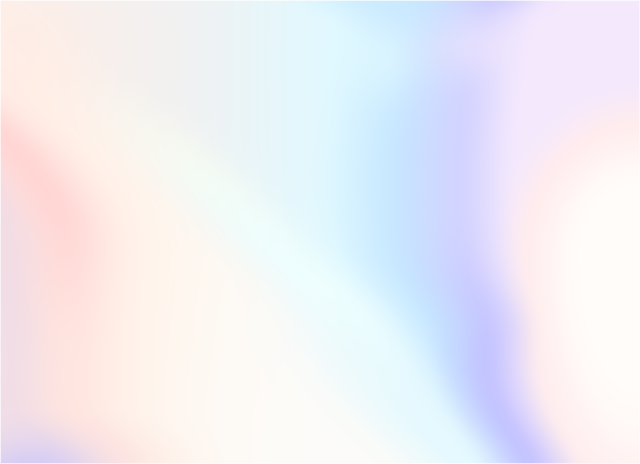
Reproduce this background procedurally as a Shadertoy shader.

```glsl
// Pastel holographic foil: a blue-violet fold, a diagonal mint sheen and a
// rosy left shore. Each fold is a curve x = f(y); colours are blended by the
// horizontal distance to it, and soft elliptical glows tint the corners.

// Warm side
const vec3 CREAM    = vec3(1.00, 0.965, 0.930);
const vec3 MILK     = vec3(0.990, 0.985, 0.975);
const vec3 PEACH    = vec3(1.00, 0.925, 0.895);
const vec3 PINK     = vec3(1.00, 0.825, 0.820);
const vec3 MAUVE    = vec3(0.945, 0.870, 0.905);
// Cool side
const vec3 SILVER   = vec3(0.943, 0.945, 0.947);
const vec3 ICE      = vec3(0.880, 0.975, 1.00);
const vec3 SKY      = vec3(0.775, 0.905, 1.00);
const vec3 LIME     = vec3(0.970, 0.990, 0.940);
const vec3 MINT     = vec3(0.935, 1.00, 0.995);
// Fold and right side
const vec3 VIOLET   = vec3(0.825, 0.825, 1.00);
const vec3 IRIS     = vec3(0.760, 0.755, 1.00);
const vec3 LAVENDER = vec3(0.955, 0.910, 0.990);
const vec3 ROSE     = vec3(1.00, 0.925, 0.928);
const vec3 PEARL    = vec3(1.00, 0.987, 0.977);

const float SHEEN_START = 0.787;   // x of the sheen at the bottom edge
const float SHEEN_SLOPE = 0.758;
const float SHEEN_WIDTH = 0.065;
const float SHORE_WIDTH = 0.062;
const vec2  PEARL_CENTER = vec2(1.0, 0.45);
const float FRAME_WIDTH = 0.0014;
const float FRAME_GAIN  = 0.65;

float bell(float x, float width) {
    x /= width;
    return exp(-x * x);
}

float glow(vec2 p, vec2 center, vec2 radius) {
    vec2 d = (p - center) / radius;
    return exp(-dot(d, d));
}

// Ridge of the violet fold
float foldX(float y) {
    float low = max(0.6 - y, 0.0), high = max(y - 0.62, 0.0);
    return 0.729 + 0.22 * low * low + 0.30 * high * high
         + 0.020 * bell(y - 0.31, 0.09) + 0.025 * bell(y, 0.09);
}

// Pink boundary on the left
float shoreX(float y) {
    float high = max(y - 0.44, 0.0);
    return 0.115 - 1.5 * high * high + 0.07 * (1.0 - smoothstep(0.0, 0.13, y));
}

vec3 warmSide(vec2 p) {
    float q = p.x - shoreX(p.y);
    vec3 col = mix(CREAM, MILK, smoothstep(0.15, 0.55, p.x + 0.15 * (0.4 - p.y)));
    return mix(col, PEACH, 0.85 * bell(max(q, 0.0), 0.11));
}

vec3 coolSide(vec2 p, float fold) {
    vec3 col = mix(SILVER, ICE, smoothstep(0.24, 0.56, p.x));
    float reach = mix(0.13, 0.25, smoothstep(0.0, 0.5, p.y));
    col = mix(col, SKY, smoothstep(-reach, -0.35 * reach, fold));
    // Blue wedge along the top, with a slanted lower edge
    float wedge = p.y - 1.0 + 0.8 * (p.x - 0.47);
    col = mix(col, SKY, 0.75 * smoothstep(-0.03, 0.10, wedge));
    return mix(col, ICE, 0.6 * glow(p, vec2(0.59, 0.87), vec2(0.09, 0.09)));
}

// Pearl oval ringed by rose, then lavender
vec3 rightSide(vec2 p) {
    vec2 d = p - PEARL_CENTER;
    float ring = length(d / vec2(0.20, d.y > 0.0 ? 0.32 : 0.62));
    vec3 col = mix(PEARL, ROSE, smoothstep(0.45, 0.95, ring));
    return mix(col, LAVENDER, smoothstep(0.82, 1.20, ring));
}

void mainImage(out vec4 fragColor, in vec2 fragCoord) {
    vec2 p = fragCoord / iResolution.xy;
    float sheen = p.x - (SHEEN_START - SHEEN_SLOPE * p.y);
    float fold = p.x - foldX(p.y);
    float shore = p.x - shoreX(p.y);

    // Warm and cool halves meet along the diagonal
    vec3 col = mix(warmSide(p), coolSide(p, fold), smoothstep(-0.16, 0.09, sheen));
    col = mix(col, PEACH, 0.85 * glow(p, vec2(0.02, 0.88), vec2(0.17, 0.26)));

    // Mint sheen, lime at its upper end and icy at its lower end
    vec3 sheenColor = mix(MINT, LIME, smoothstep(0.45, 0.74, p.y));
    float sheenFade = (1.0 - smoothstep(0.58, 0.86, p.y)) * smoothstep(0.05, 0.40, p.y);
    col = mix(col, sheenColor, 0.80 * bell(sheen, SHEEN_WIDTH) * sheenFade);
    float iceFade = 1.0 - smoothstep(0.05, 0.40, p.y);
    col = mix(col, ICE, 0.70 * bell(sheen + 0.06, 0.09) * iceFade);

    // Violet fold and the pearly area beyond it
    vec3 foldColor = mix(IRIS, VIOLET, smoothstep(0.20, 0.55, p.y));
    float lead = mix(0.10, 0.14, smoothstep(0.1, 0.5, p.y));
    col = mix(col, foldColor, smoothstep(-lead, 0.01, fold));
    col = mix(col, rightSide(p), smoothstep(-0.02, 0.085, fold));
    col = mix(col, LAVENDER, 0.55 * glow(p, vec2(0.76, 0.90), vec2(0.09, 0.07)));
    col = mix(col, IRIS, 0.50 * glow(p, vec2(0.78, 1.02), vec2(0.06, 0.04)));

    // Rosy shore with mauve behind it and a violet lower corner
    col = mix(col, MAUVE, 1.0 - smoothstep(-0.10, 0.0, shore));
    float blush = mix(0.30, 0.85, smoothstep(0.20, 0.60, p.y));
    col = mix(col, PINK, blush * bell(shore + 0.01, SHORE_WIDTH));
    col = mix(col, IRIS, 0.75 * glow(p, vec2(0.05, -0.04), vec2(0.10, 0.085)));

    // Thin white frame
    vec2 border = min(p, 1.0 - p) * vec2(iResolution.x / iResolution.y, 1.0);
    float edge = min(border.x, border.y);
    float frame = 1.0 - smoothstep(FRAME_WIDTH, 2.0 * FRAME_WIDTH, edge);
    col = mix(col, vec3(1.0), FRAME_GAIN * frame);

    fragColor = vec4(col, 1.0);
}
```
